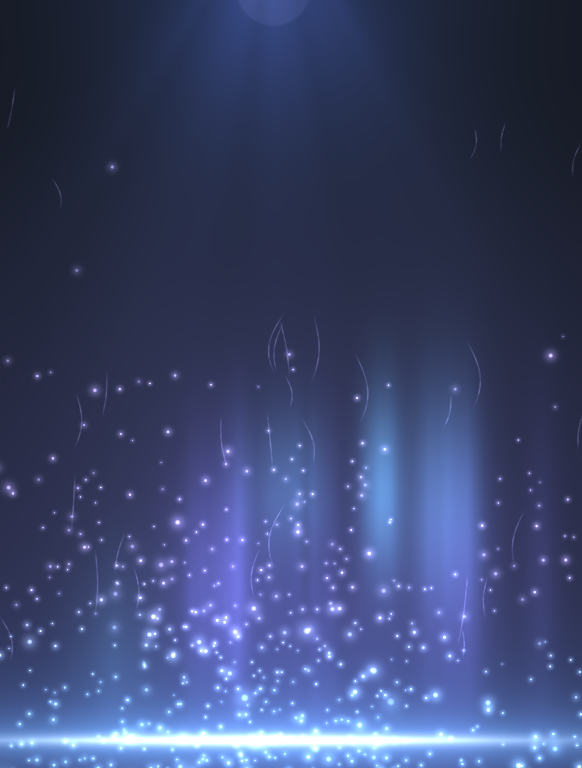
Write a Shadertoy shader that draws this background.

```glsl
#define HORIZON 0.036
#define GLOW_CENTER 0.46
#define LAMP vec2(0.47, 1.03)
#define STREAKS 30
#define STREAK_GAIN 0.24
#define SPARK_GAIN 1.0
#define NIGHT vec3(0.105, 0.125, 0.175)
#define INDIGO vec3(0.205, 0.215, 0.345)
#define VIOLET vec3(0.26, 0.25, 0.56)
#define TEAL vec3(0.19, 0.39, 0.50)
#define AZURE vec3(0.18, 0.34, 0.62)
#define LILAC vec3(0.76, 0.68, 1.0)

float hash1(float n) { return fract(sin(n * 91.345) * 4375.85); }

vec2 hash2(vec2 p) {
    vec2 k = vec2(dot(p, vec2(127.1, 311.7)), dot(p, vec2(269.5, 183.3)));
    return fract(sin(k) * 4375.85);
}

float noise1(float x) {
    float f = fract(x);
    return mix(hash1(floor(x)), hash1(floor(x) + 1.0), f * f * (3.0 - 2.0 * f));
}

float bell(float x, float width) { return exp(-x * x / (width * width)); }

// Dark sky warming to indigo, with a fan of light from the top
vec3 sky(vec2 uv) {
    vec3 color = mix(INDIGO, NIGHT, smoothstep(0.2, 0.95, uv.y));
    color *= 1.0 - 0.18 * smoothstep(0.2, 0.55, abs(uv.x - 0.5));
    vec2 ray = uv - LAMP;
    float angle = ray.x / (0.12 - ray.y);
    float shafts = 0.65 + 0.5 * noise1(angle * 7.0 + 20.0);
    float fan = bell(angle, 0.85) * exp(ray.y * 3.6);
    color += vec3(0.085, 0.115, 0.235) * fan * shafts;
    color += vec3(0.04, 0.07, 0.16) * bell(length(ray * vec2(1.0, 1.5)), 0.28);
    float disc = length((uv - vec2(0.47, 1.015)) * vec2(0.76, 1.0));
    return color + vec3(0.045, 0.04, 0.05) * smoothstep(0.051, 0.046, disc);
}

// Soft vertical veil, taller above its center than below
float veil(vec2 uv, vec2 center, vec2 size) {
    vec2 d = uv - center;
    float height = size.y * (d.y > 0.0 ? 1.25 : 1.0);
    return bell(d.x, size.x) * bell(d.y, height);
}

vec3 aurora(vec2 uv) {
    float folds = 0.55 + 0.6 * noise1(uv.x * 27.0 + 3.0) * (0.6 + 0.6 * noise1(uv.x * 61.0));
    vec3 light = TEAL * 0.95 * veil(uv, vec2(0.655, 0.36), vec2(0.035, 0.10));
    light += TEAL * 0.65 * veil(uv, vec2(0.75, 0.35), vec2(0.065, 0.12));
    light += VIOLET * 0.55 * veil(uv, vec2(0.77, 0.24), vec2(0.075, 0.15));
    light += VIOLET * 0.65 * veil(uv, vec2(0.37, 0.24), vec2(0.09, 0.14));
    light += TEAL * 0.5 * veil(uv, vec2(0.49, 0.36), vec2(0.07, 0.08));
    light += VIOLET * 0.35 * veil(uv, vec2(0.55, 0.21), vec2(0.16, 0.17));
    light += TEAL * 0.35 * veil(uv, vec2(0.20, 0.15), vec2(0.07, 0.10));
    light += VIOLET * 0.22 * veil(uv, vec2(0.93, 0.25), vec2(0.03, 0.16));
    return light * folds;
}

// Bright ground line with wide and narrow halos
vec3 horizon(vec2 uv) {
    float d = abs(uv.y - HORIZON);
    float x = uv.x - GLOW_CENTER;
    vec3 light = AZURE * 0.75 * exp(-d / 0.085) * (0.55 + 0.45 * bell(x, 0.5));
    light += vec3(0.20, 0.34, 0.36) * exp(-d / 0.026) * (0.45 + 0.55 * bell(x, 0.42));
    light += vec3(0.50, 0.42, 0.28) * bell(d, 0.0085) * bell(x, 0.40);
    return light + vec3(0.35, 0.32, 0.2) * bell(d, 0.0035) * bell(x, 0.28);
}

// Chance that a cell at this place holds a spark
float density(vec2 uv) {
    float plume = 0.55 * bell(uv.x - 0.45, 0.23) * bell(uv.y - 0.12, 0.21);
    float cluster = 0.25 * bell(uv.x - 0.13, 0.08) * bell(uv.y - 0.23, 0.10);
    float haze = 0.13 * smoothstep(0.68, 0.25, uv.y);
    return plume + cluster + haze + 0.55 * exp(-uv.y / 0.045);
}

// One jittered grid of glowing sparks
vec3 sparks(vec2 p, float aspect, float cells, float radius, float amount, float seed) {
    vec2 home = floor(p * cells);
    vec3 light = vec3(0.0);
    for (int j = -1; j <= 1; j++)
    for (int i = -1; i <= 1; i++) {
        vec2 cell = home + vec2(i, j);
        vec2 center = (cell + hash2(cell + seed)) / cells;
        vec2 trait = hash2(cell + seed + 43.0);
        float present = step(trait.x, amount * density(center / vec2(aspect, 1.0)));
        float r = radius * mix(0.45, 1.0, trait.y * trait.y);
        float d = length(p - center);
        float glow = 0.75 * smoothstep(r, r * 0.25, d) + 0.42 * bell(d, r * 2.1);
        vec3 tint = mix(vec3(0.58, 0.84, 1.0), LILAC, smoothstep(0.06, 0.28, center.y));
        light += present * glow * tint * mix(0.4, 1.0, hash1(trait.y * 17.0 + seed));
    }
    return light;
}

// Faint curved trails, a few of them high in the sky
float trails(vec2 p, float aspect) {
    float light = 0.0;
    for (int i = 0; i < STREAKS; i++) {
        vec2 place = hash2(vec2(i, 5));
        vec2 shape = hash2(vec2(i, 19)) - 0.5;
        float base = i < 5 ? mix(0.70, 0.86, place.y) : mix(0.10, 0.58, place.y);
        float span = mix(0.04, 0.105, hash1(float(i) + 7.0));
        float t = (p.y - base) / span;
        float axis = place.x * aspect + span * (shape.x * 0.55 * t + shape.y * 0.3 * sin(t * 3.5));
        float line = smoothstep(0.0018, 0.0002, abs(p.x - axis));
        float ends = smoothstep(0.0, 0.3, t) * smoothstep(1.0, 0.75, t);
        light += line * ends * (0.35 + 0.65 * noise1(t * 18.0 + float(i)));
    }
    return light;
}

void mainImage(out vec4 fragColor, in vec2 fragCoord) {
    float aspect = iResolution.x / iResolution.y;
    vec2 uv = fragCoord / iResolution.xy;
    vec2 p = fragCoord / iResolution.y;
    vec3 color = sky(uv) + aurora(uv) + horizon(uv);
    vec3 points = sparks(p, aspect, 75.0, 0.0030, 0.50, 3.0);
    points += sparks(p, aspect, 38.0, 0.0044, 0.70, 11.0);
    points += sparks(p, aspect, 19.0, 0.0066, 0.55, 29.0);
    color += SPARK_GAIN * points + STREAK_GAIN * LILAC * trails(p, aspect);
    fragColor = vec4(clamp(color, 0.0, 1.0), 1.0);
}
```
